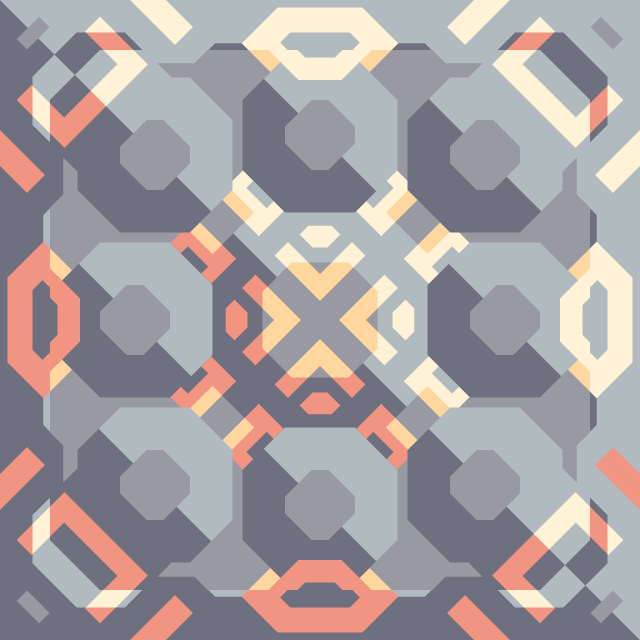
Write a WebGL 2 fragment shader that draws this pattern.

```glsl
#version 300 es
precision highp float;
// Geometric tile of octagons, hexagon rings and chevrons, split by a diagonal into dark and light.

uniform vec2 u_resolution;
out vec4 fragColor;

bool between(float x, float lo, float hi) {
    return x > lo && x < hi;
}

// Octagon with a given half width and diagonal reach; negative inside.
float octagon(vec2 p, float halfWidth, float reach) {
    p = abs(p);
    return max(max(p.x, p.y) - halfWidth, p.x + p.y - reach);
}

// Colour at p, with the canvas spanning 768 units about the centre.
vec3 pattern(vec2 p) {
    vec2 q = abs(p);
    float far = max(q.x, q.y), near = min(q.x, q.y);
    float sum = far + near, diff = far - near;

    // Eight octagons: four on the diagonals, four on the axes.
    vec2 cornerLocal = p - sign(p) * 198.0;
    vec2 axisLocal = p - (q.x > q.y ? vec2(sign(p.x), 0.0) : vec2(0.0, sign(p.y))) * 222.0;
    bool inCorner = octagon(cornerLocal, 93.0, 135.0) < 0.0;
    bool inAxis = octagon(axisLocal, 93.0, 135.0) < 0.0;
    bool inTile = inCorner || inAxis;
    vec2 local = inCorner ? cornerLocal : inAxis ? axisLocal : p;
    bool dark = local.x + local.y < 0.0;

    // Inverted frame: short side strips and chamfered corners.
    bool strip = between(far, 324.0, 332.0) && between(diff, 185.0, 238.0) && sum < 458.0;
    bool corner = diff < 111.0 && far < 345.0 && sum < 637.0 && (far > 324.0 || sum > 588.0);
    if (strip || corner) dark = !dark;

    // Grey bands between the octagons, small diamonds and the middle octagon.
    bool spike = far < 308.0 && diff > 113.0 && sum > 272.0;
    bool band = far < 324.0 && between(sum, 272.0, 459.0);
    bool stem = diff < 50.0 && between(sum, 208.0, 272.0);
    bool grey = !inTile && diff < 262.0 && (spike || band || stem);
    grey = grey || (inTile && octagon(local, 42.0, 52.0) < 0.0);
    grey = grey || octagon(p, 69.0, 103.0) < 0.0;
    grey = grey || (diff < 27.0 && between(sum, 676.0, 701.0));

    // Warm chevrons and pips around the middle.
    bool warm = between(diff, 23.0, 55.0) && sum < 132.0;
    warm = warm || (between(far, 87.0, 113.0) && diff > 78.0 && sum < 127.0);

    // Notched clasps on the diagonals.
    bool clasp = between(diff, 27.0, 87.0) && between(sum, 174.0, 272.0);
    bool notch = diff > 70.0 && between(sum, 198.0, 247.0);
    warm = warm || (clasp && !notch && !inTile);

    // Hexagon rings on the four sides.
    bool ring = between(far, 288.0, 375.0) && sum < 426.0 && diff > (sum > 357.0 ? 238.0 : 262.0);
    bool hole = between(far, 315.0, 345.0) && sum < 381.0 && diff > (far < 324.0 ? 297.0 : 285.0);
    warm = warm || (ring && !hole);

    // Open brackets in the corners.
    bool bracket = diff < 100.0 && between(sum, 513.0, 628.0);
    warm = warm || (bracket && (diff > 64.0 || sum < 550.0));

    // Slanted bars along the border.
    bool bar = between(diff, 156.0, 199.0) && sum > 504.0;
    if (bar) {
        warm = true;
        dark = dark || p.y < 0.0;
    }

    if (grey) return warm ? vec3(1.0, 0.84, 0.62) : vec3(0.6, 0.6, 0.64);
    if (dark) return warm ? vec3(0.95, 0.58, 0.51) : vec3(0.43, 0.44, 0.5);
    return warm ? vec3(1.0, 0.95, 0.84) : vec3(0.69, 0.73, 0.75);
}

void main() {
    // Average a 4 by 4 grid of samples for smooth edges.
    vec3 total = vec3(0.0);
    for (int i = 0; i < 16; i++) {
        vec2 offset = (vec2(i % 4, i / 4) + 0.5) / 4.0 - 0.5;
        vec2 p = gl_FragCoord.xy + offset - 0.5 * u_resolution;
        total += pattern(p * 768.0 / min(u_resolution.x, u_resolution.y));
    }
    fragColor = vec4(total / 16.0, 1.0);
}
```
